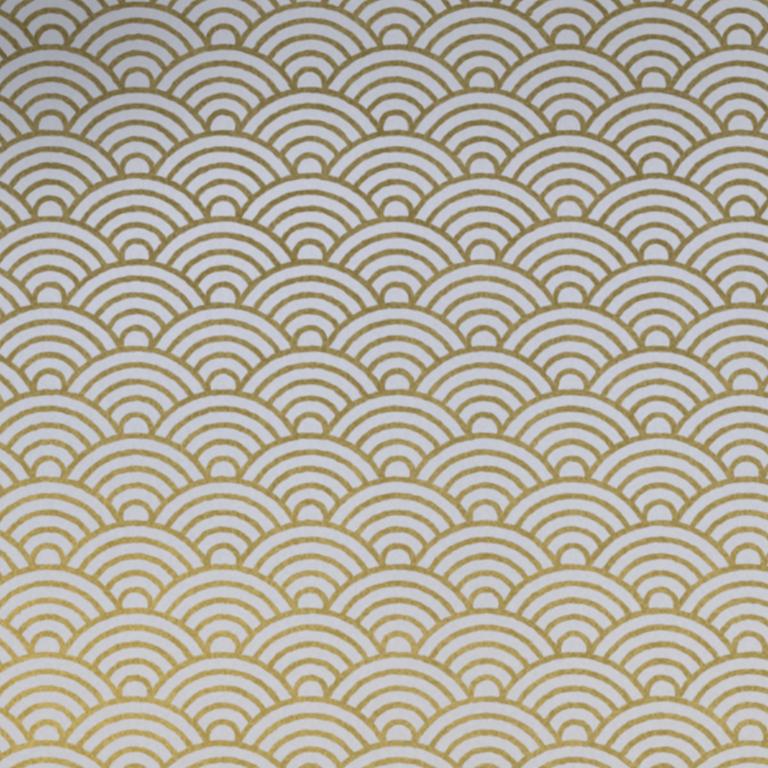
A three.js fragment shader for this pattern:

```glsl
// Seigaiha wave scales: gold concentric arcs printed on pale, softly lit cotton.
varying vec2 vUv;

float hash(vec2 p) {
  return fract(sin(dot(p, vec2(127.1, 311.7))) * 43758.5453);
}

float valueNoise(vec2 p) {
  vec2 cell = floor(p);
  vec2 f = fract(p);
  f = f * f * (3.0 - 2.0 * f);
  return mix(mix(hash(cell), hash(cell + vec2(1.0, 0.0)), f.x),
             mix(hash(cell + vec2(0.0, 1.0)), hash(cell + vec2(1.0, 1.0)), f.x), f.y);
}

// Slight keystone of the cloth; one unit is half the width of a scale.
vec2 clothToLattice(vec2 uv) {
  vec2 p = uv - 0.5;
  vec2 origin = vec2(0.017 - 0.005 * p.y, -0.0034);
  return (p - origin) * 8.83 * (1.0 + p.y * vec2(0.026, 0.0187));
}

// Five evenly spaced rings around the centre of a scale.
float ringInk(float radius, float halfWidth, float blur) {
  float r = clamp(radius, 0.1, 0.937);
  float offset = abs(fract((r - 0.177) / 0.19 + 0.5) - 0.5) * 0.19;
  return 1.0 - smoothstep(halfWidth - blur, halfWidth + blur, offset);
}

// Staggered rows composited from back to front, lower rows on top.
float waveInk(vec2 q, float halfWidth) {
  float blur = 0.02;
  float ink = 0.0;
  float baseRow = floor(q.y * 2.0);
  for (int i = 0; i < 3; i++) {
    float row = baseRow + 1.0 - float(i);
    float stagger = mod(row, 2.0);
    float column = 2.0 * floor((q.x - stagger) * 0.5 + 0.5) + stagger;
    float radius = length(q - vec2(column, row * 0.5));
    float edge = 0.937 + halfWidth;
    float cover = 1.0 - smoothstep(edge - blur, edge + blur, radius);
    ink = mix(ink, ringInk(radius, halfWidth, blur), cover);
  }
  return ink;
}

void main() {
  vec2 q = clothToLattice(vUv);

  // Uneven printing: wobbling edges and slightly varying line width
  vec2 wobble = vec2(valueNoise(vUv * 150.0), valueNoise(vUv * 150.0 + 47.0)) - 0.5;
  float halfWidth = 0.033 + 0.005 * (valueNoise(vUv * 40.0) - 0.5);
  float ink = waveInk(q + wobble * 0.012, halfWidth);

  // Cotton: fine weave and broad soft shading
  float grain = valueNoise(vUv * vec2(300.0, 260.0)) - 0.5;
  float clouds = valueNoise(vUv * 5.0) - 0.5;
  vec3 cotton = mix(vec3(0.795, 0.795, 0.81), vec3(0.775, 0.785, 0.825), smoothstep(0.0, 0.6, vUv.y));
  cotton += 0.022 * grain + 0.018 * clouds;

  // Gold: darker toward the top, brighter at lower left, speckled
  vec3 gold = mix(vec3(0.67, 0.59, 0.36), vec3(0.53, 0.47, 0.30), smoothstep(0.1, 0.85, vUv.y));
  gold += vec3(0.05, 0.04, 0.01) * (1.0 - smoothstep(0.0, 0.7, length(vUv)));
  gold += 0.09 * grain + 0.05 * (valueNoise(vUv * 28.0) - 0.5);

  // Shadow along the top and in the upper left corner
  float shade = 1.0 - 0.07 * smoothstep(0.7, 1.0, vUv.y);
  shade *= 1.0 - 0.13 * (1.0 - smoothstep(0.0, 0.4, length(vUv - vec2(0.0, 1.0))));

  gl_FragColor = vec4(mix(cotton, gold, ink) * shade, 1.0);
}
```
